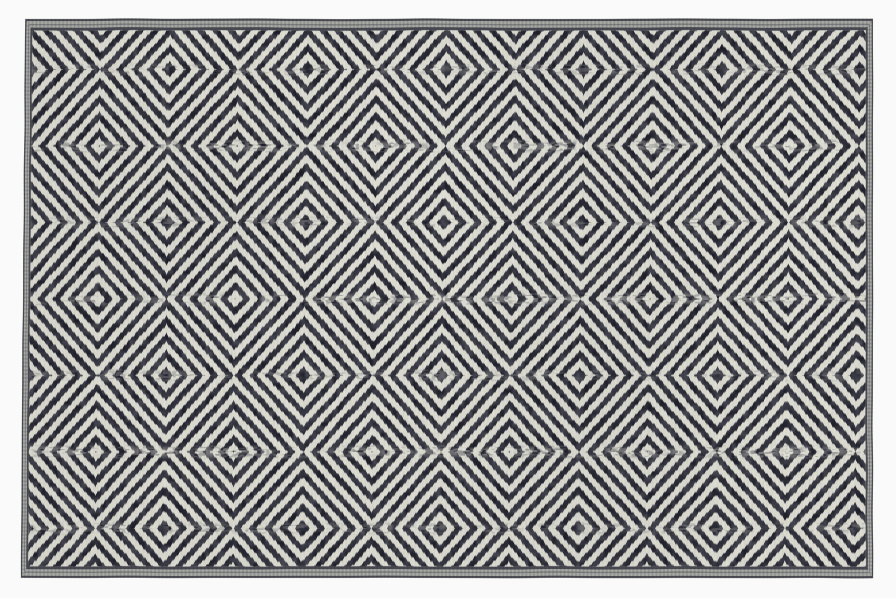
Give the GLSL for this pattern, as a Shadertoy shader.

```glsl
// Woven flat rug: concentric navy and ivory diamonds with a narrow bound edge.
#define HALF_CELL vec2(0.1154, 0.1279) // half a repeat, in canvas heights
#define CENTRE vec2(0.742, 0.628)      // centre of one dark-hearted diamond
#define SKEW 0.012                     // lean of the columns
#define RINGS 4.5                      // stripe periods per half diagonal
#define DARK_SHARE 0.48                // dark part of one stripe period
#define THREAD 0.0064                  // pitch of the warp threads
#define WEAR 0.38                      // strength of flecks along the rows
#define BINDING vec2(0.0125, 0.0200)   // edge widths: sides, top and bottom
#define NAVY vec3(0.135, 0.135, 0.175)
#define IVORY vec3(0.845, 0.845, 0.810)
#define PAPER vec3(0.98)

float hash(vec2 p) {
    return fract(sin(dot(p, vec2(127.1, 311.7))) * 43758.5453);
}

float noise(vec2 p) {
    vec2 i = floor(p), f = fract(p);
    f = f * f * (3.0 - 2.0 * f);
    return mix(mix(hash(i), hash(i + vec2(1, 0)), f.x),
               mix(hash(i + vec2(0, 1)), hash(i + vec2(1, 1)), f.x), f.y);
}

// Soft-edged band of half width w around d = 0
float band(float d, float w, float soft) {
    return 1.0 - smoothstep(w - soft, w + soft, abs(d));
}

vec3 weave(vec2 p, float pixel) {
    vec2 q = p - CENTRE;
    q.x -= SKEW * q.y;
    q.x += 0.003 * (noise(p * 5.0) - 0.5);
    q /= HALF_CELL;

    // Fold to a quarter repeat: 0 at dark hearts, 2 at light hearts
    vec2 a = abs(mod(q + 1.0, 2.0) - 1.0);
    float column = p.x / THREAD;
    float tooth = abs(fract(column) - 0.5) * 2.0 - 0.5;
    float ramp = a.x + a.y + 0.020 * tooth;
    ramp += 0.022 * (noise(p * vec2(160.0, 60.0)) - 0.5);

    // Concentric stripes; each heart is one full stripe in radius
    float middle = 0.5 * DARK_SHARE;
    float phase = fract(ramp * RINGS - middle + 0.5) - 0.5;
    float soft = 0.95 * RINGS * length(1.0 / HALF_CELL) * pixel;
    float dark = band(phase, middle, max(soft, 0.06));
    dark = mix(dark, 1.0, 1.0 - smoothstep(0.05, 0.10, a.x + a.y));

    // Broken threads where the weave turns, along the rows of hearts
    float row = min(a.y, 1.0 - a.y);
    float strength = mix(0.6, 1.0, a.y) * (1.0 - smoothstep(0.02, 0.11, row));
    float fleck = noise(vec2(column * 0.9, p.y * 330.0));
    float patchy = smoothstep(0.25, 0.75, noise(p * vec2(45.0, 90.0)));
    dark = mix(dark, smoothstep(0.45, 0.8, fleck), WEAR * strength * patchy);

    // Thread relief and uneven tone; worn navy threads show paler
    vec3 col = mix(IVORY, NAVY, dark);
    col *= 1.0 + 0.03 * tooth + 0.04 * (noise(p * vec2(240.0, 120.0)) - 0.5);
    col += 0.16 * dark * (noise(p * vec2(150.0, 110.0)) - 0.12);
    return col * (0.98 + 0.04 * noise(p * 3.0));
}

// Bound edge; t runs from 0 outside to 1 inside, along follows the edge
vec3 binding(float t, float along, float soft) {
    float rib = 0.5 + 0.5 * cos(6.28318 * along / THREAD);
    vec3 col = mix(vec3(0.57, 0.58, 0.57), vec3(0.67, 0.67, 0.65), rib);
    float lines = max(band(t - 0.12, 0.08, soft), band(t - 0.88, 0.13, soft));
    lines = max(lines, 0.45 * band(t - 0.50, 0.06, soft));
    return mix(col, NAVY + 0.08, 0.85 * lines);
}

void mainImage(out vec4 fragColor, in vec2 fragCoord) {
    float pixel = 1.0 / iResolution.y;
    vec2 p = fragCoord * pixel;

    // Distance in from each edge, with a slightly leaning left side
    vec2 low = vec2(0.034 + 0.008 * p.y, 0.033);
    vec2 high = vec2(1.460, 0.969);
    vec2 inset = min(p - low, high - p);
    inset += 0.0015 * (noise(p * 14.0) - 0.5);
    vec2 t = inset / BINDING;
    bool side = t.x < t.y;
    float depth = min(t.x, t.y);
    float soft = pixel / (side ? BINDING.x : BINDING.y);

    vec3 edge = binding(depth, side ? p.y : p.x, soft * 0.6);
    vec3 col = mix(edge, weave(p, pixel), smoothstep(1.0 - soft, 1.0 + soft, depth));
    col = mix(PAPER, col, smoothstep(-0.5 * pixel, 0.5 * pixel, min(inset.x, inset.y)));
    fragColor = vec4(col, 1.0);
}
```
